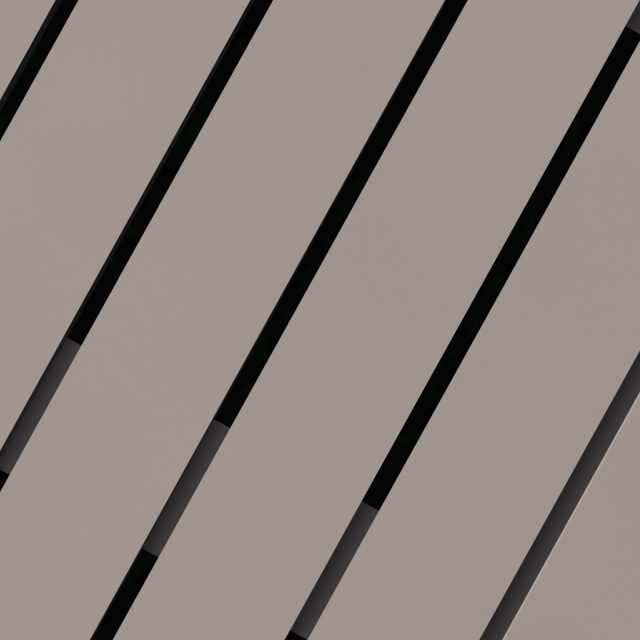
A three.js fragment shader for this pattern:

```glsl
// Slanted slots cut through a matt taupe plate, crossed at regular intervals by grey bridges.
// The canvas is turned into across/along slot axes; the slots repeat across, the bridges along.
// Value noise adds a faint mottle to the plate and dim green glints inside the slots.
varying vec2 vUv;

const float SLANT = 0.5067;         // slot angle from vertical, radians
const float PITCH = 0.2660;         // distance between slot centres
const float FIRST_SLOT = 0.1383;    // centre of slot number zero
const float HALF_WIDTH = 0.0155;
const float BRIDGE_PERIOD = 1.0800;
const float BRIDGE_START = 0.2330;
const float BRIDGE_LENGTH = 0.2310;
const float BLIND_SLOT = 2.0;       // this slot and those beyond have a solid floor
const float SOFT = 0.0012;          // edge softness

const vec3 PLATE = vec3(0.630, 0.582, 0.558);
const vec3 VOID = vec3(0.014, 0.016, 0.014);
const vec3 GLINT = vec3(0.018, 0.060, 0.018);
const vec3 WALL = vec3(0.110, 0.105, 0.105);
const vec3 BRIDGE_DARK = vec3(0.160, 0.147, 0.152);
const vec3 BRIDGE_LIGHT = vec3(0.245, 0.225, 0.228);
const vec3 RIM = vec3(0.720, 0.670, 0.630);

float hash(vec2 p) {
  return fract(sin(dot(p, vec2(127.1, 311.7))) * 43758.5453);
}

float valueNoise(vec2 p) {
  vec2 cell = floor(p);
  vec2 f = fract(p);
  f = f * f * (3.0 - 2.0 * f);
  float low = mix(hash(cell), hash(cell + vec2(1.0, 0.0)), f.x);
  float high = mix(hash(cell + vec2(0.0, 1.0)), hash(cell + vec2(1.0, 1.0)), f.x);
  return mix(low, high, f.y);
}

// Coverage of the region where the signed distance is negative
float fill(float dist) {
  return 1.0 - smoothstep(-SOFT, SOFT, dist);
}

// Axes of the slots: x across them, y along them
vec2 slotAxes(vec2 p, float angle) {
  float s = sin(angle);
  float c = cos(angle);
  return vec2(c * p.x - s * p.y, s * p.x + c * p.y);
}

float bridgeMask(float along, float slot) {
  float middle = BRIDGE_START + 0.5 * BRIDGE_LENGTH;
  float offset = fract((along - middle) / BRIDGE_PERIOD + 0.5) - 0.5;
  float bridge = fill(abs(offset) * BRIDGE_PERIOD - 0.5 * BRIDGE_LENGTH);
  return max(bridge, step(BLIND_SLOT, slot));
}

vec3 plateColor(vec2 p) {
  float mottle = valueNoise(p * 7.0) - 0.5;
  float grain = valueNoise(p * 220.0) - 0.5;
  float light = 1.0 + 0.012 * (0.5 - p.x) + 0.012 * mottle + 0.010 * grain;
  return PLATE * light;
}

vec3 slotColor(float side, vec2 axes, float slot) {
  // Dark opening with dim green patches
  float patches = valueNoise(axes * vec2(90.0, 38.0));
  vec3 opening = mix(VOID, GLINT, 0.55 * smoothstep(0.55, 0.95, patches));

  // Bridges brighten toward their right side
  float across = smoothstep(-HALF_WIDTH, HALF_WIDTH, side);
  vec3 bridge = mix(BRIDGE_DARK, BRIDGE_LIGHT, across);
  vec3 color = mix(opening, bridge, bridgeMask(axes.y, slot));

  // More of the left inner wall shows in slots further left
  float wallWidth = 0.0030 * max(1.0 - slot, 0.0);
  float wall = fill(side + HALF_WIDTH - wallWidth) * step(0.001, wallWidth);
  return mix(color, WALL, 0.75 * wall);
}

void main() {
  vec2 axes = slotAxes(vUv, SLANT);
  float slot = floor((axes.x - FIRST_SLOT) / PITCH + 0.5);
  float side = axes.x - FIRST_SLOT - slot * PITCH;

  // Plate, with a lit right rim on the blind slots
  vec3 color = plateColor(vUv);
  float rim = fill(abs(side - HALF_WIDTH - 0.0015) - 0.0015);
  color = mix(color, RIM, 0.7 * rim * step(BLIND_SLOT, slot));

  color = mix(color, slotColor(side, axes, slot), fill(abs(side) - HALF_WIDTH));
  gl_FragColor = vec4(color, 1.0);
}
```
